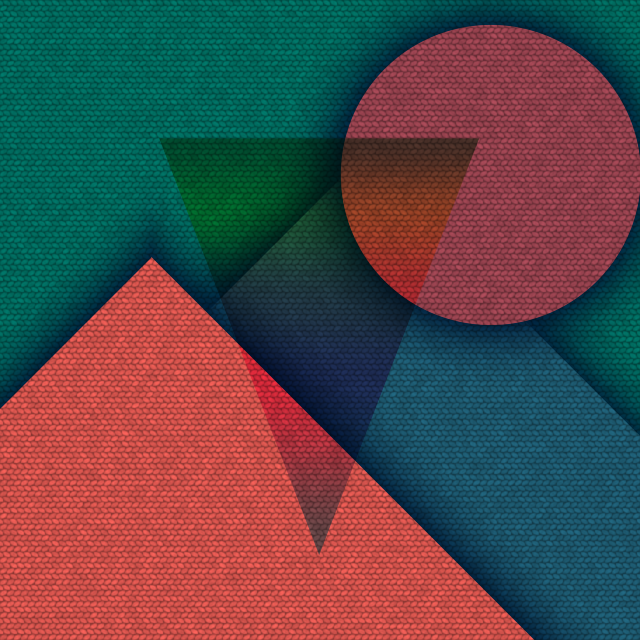
Reproduce this background procedurally as a WebGL 2 fragment shader.

```glsl
#version 300 es
precision highp float;
// Woven paper collage: two peaks and a disc with soft shadows under a tinted glass triangle.

#define WEAVE_CELLS vec2(92.0, 116.0)
#define WEAVE_DEPTH 0.36
#define GRAIN 0.12
#define SHADOW_REACH 0.105
#define SHADOW_COLOR vec3(0.0, 0.11, 0.21)
#define TEAL vec3(0.0, 0.39, 0.345)
#define BLUE vec3(0.105, 0.325, 0.405)
#define RED vec3(0.78, 0.305, 0.28)
#define ROSE vec3(0.55, 0.24, 0.285)

uniform vec2 u_resolution;
out vec4 outColor;

float hash(vec2 p) {
    p = fract(p * vec2(0.1031, 0.1137));
    p += dot(p, p.yx + 33.33);
    return fract((p.x + p.y) * p.x * 17.0);
}

vec2 gradientAt(vec2 cell) {
    float angle = 6.2832 * hash(cell);
    return vec2(cos(angle), sin(angle));
}

float gradientNoise(vec2 p) {
    vec2 i = floor(p), f = fract(p);
    vec2 u = f * f * f * (f * (f * 6.0 - 15.0) + 10.0);
    vec2 e = vec2(1.0, 0.0);
    float low = mix(dot(gradientAt(i), f), dot(gradientAt(i + e), f - e), u.x);
    float high = mix(dot(gradientAt(i + e.yx), f - e.yx),
                     dot(gradientAt(i + 1.0), f - 1.0), u.x);
    return mix(low, high, u.y);
}

// Right-angled peak, open downwards
float peakDistance(vec2 p, vec2 apex) {
    return (abs(p.x - apex.x) + p.y - apex.y) * 0.7071;
}

// Isosceles triangle that points down at its tip
float triangleDistance(vec2 p, vec2 tip, float halfWidth, float height) {
    p -= tip;
    float side = (abs(p.x) * height - halfWidth * p.y) / length(vec2(halfWidth, height));
    return max(side, p.y - height);
}

float coverage(float d, float pixel) {
    return 1.0 - smoothstep(-0.6 * pixel, 0.6 * pixel, d);
}

// Shades what lies below a shape, then lays the shape on top
vec3 layer(vec3 below, float d, vec3 color, float shade, float pixel) {
    float fall = clamp(1.0 - max(d, 0.0) / SHADOW_REACH, 0.0, 1.0);
    below = mix(below, SHADOW_COLOR, shade * fall * fall);
    return mix(below, color, coverage(d, pixel));
}

// Glass filter from the top edge (0) to the tip (1)
vec3 glassTint(float t) {
    vec3 tint = mix(vec3(0.45, 0.68, 0.48), vec3(0.98, 0.97, 0.46), smoothstep(0.0, 0.2, t));
    tint = mix(tint, vec3(1.12, 0.62, 0.6), smoothstep(0.16, 0.4, t));
    tint = mix(tint, vec3(1.0, 0.48, 0.74), smoothstep(0.36, 0.58, t));
    return mix(tint, vec3(0.45, 0.82, 0.9), smoothstep(0.56, 1.0, t));
}

// Staggered slanted stitches with dark gaps
float weave(vec2 p) {
    vec2 q = p * WEAVE_CELLS;
    float odd = mod(floor(q.y), 2.0);
    q.x += 0.5 * odd;
    vec2 f = fract(q) - 0.5;
    f.x += (odd - 0.5) * f.y;
    float stitch = 1.0 - smoothstep(0.2, 0.68, length(f));
    float uneven = 0.8 + 0.4 * hash(floor(q));
    float grain = gradientNoise(p * 210.0) + 0.6 * gradientNoise(p * 45.0);
    return 1.0 + WEAVE_DEPTH * (stitch * uneven - 0.62) + GRAIN * grain;
}

void main() {
    float scale = min(u_resolution.x, u_resolution.y);
    vec2 p = (gl_FragCoord.xy - 0.5 * u_resolution) / scale + 0.5;
    float pixel = 1.0 / scale;

    // Paper shapes, back to front
    vec3 color = TEAL;
    color = layer(color, peakDistance(p, vec2(0.565, 0.754)), BLUE, 0.85, pixel);
    color = layer(color, peakDistance(p, vec2(0.237, 0.598)), RED, 0.95, pixel);
    float disc = length(p - vec2(0.767, 0.7266)) - 0.2345;
    color = layer(color, disc, ROSE, 0.9, pixel);

    // Tinted glass
    vec2 tip = vec2(0.4987, 0.1328);
    float height = 0.651;
    float glass = coverage(triangleDistance(p, tip, 0.25, height), pixel);
    float depth = clamp(1.0 - (p.y - tip.y) / height, 0.0, 1.0);
    color *= mix(vec3(1.0), glassTint(depth), glass);

    // Cloth surface
    color *= weave(p);
    outColor = vec4(clamp(color, 0.0, 1.0), 1.0);
}
```
